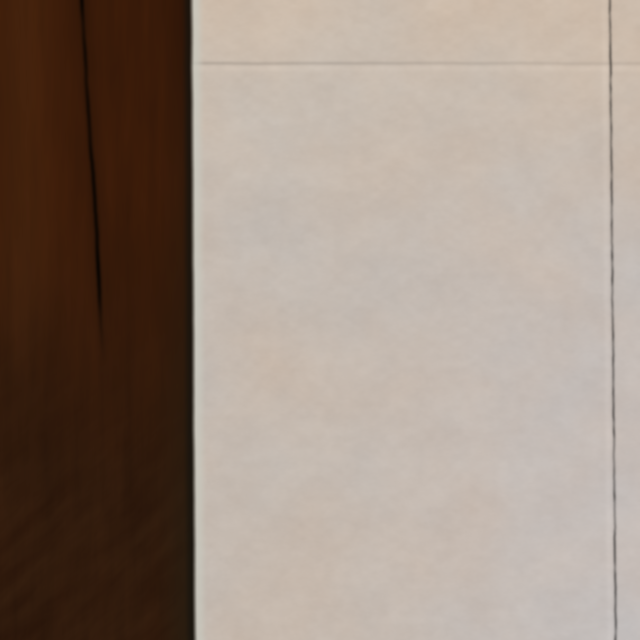
Write a three.js fragment shader that draws this texture.

```glsl
varying vec2 vUv;

float hash(vec2 p) {
  vec3 q = fract(vec3(p.xyx) * 0.1031);
  q += dot(q, q.yzx + 33.33);
  return fract((q.x + q.y) * q.z);
}

float noise(vec2 p) {
  vec2 cell = floor(p);
  vec2 f = fract(p);
  f = f * f * (3.0 - 2.0 * f);
  float low = mix(hash(cell), hash(cell + vec2(1.0, 0.0)), f.x);
  float high = mix(hash(cell + vec2(0.0, 1.0)), hash(cell + 1.0), f.x);
  return mix(low, high, f.y);
}

// Layered noise centred on zero
float fbm(vec2 p) {
  float sum = 0.0;
  float amplitude = 0.5;
  for (int i = 0; i < 5; i++) {
    sum += amplitude * (noise(p) - 0.5);
    p = mat2(0.8, 0.6, -0.6, 0.8) * p * 2.03 + 17.0;
    amplitude *= 0.5;
  }
  return sum;
}

// Soft line profile around a signed distance
float softLine(float d, float width) {
  return exp(-d * d / (width * width));
}

vec3 woodColor(vec2 uv, float edgeDistance) {
  vec3 upper = vec3(0.228, 0.106, 0.036);
  vec3 lower = vec3(0.180, 0.099, 0.047);
  vec3 color = mix(lower, upper, smoothstep(0.15, 0.75, uv.y));

  // Broad stains, vertical grain and slanted scuffs
  float stain = fbm(uv * vec2(14.0, 5.0) + 3.0);
  float grain = fbm(uv * vec2(75.0, 7.0) + 11.0);
  float scuff = fbm(vec2(uv.x + uv.y, (uv.y - uv.x) * 3.0) * 12.0);
  color *= 1.0 + 0.22 * stain + 0.18 * grain;
  color += vec3(0.05, 0.042, 0.025) * scuff * smoothstep(0.6, 0.1, uv.y);
  color += vec3(0.025, 0.022, 0.012) * softLine(uv.x - 0.035, 0.045) * smoothstep(0.2, 0.65, uv.y);

  // Crack running down the board
  float crackX = 0.128 + 0.060 * (1.0 - uv.y) + 0.005 * fbm(vec2(uv.y * 14.0, 2.0));
  float crackFade = smoothstep(0.42, 0.56, uv.y);
  float crackDepth = 0.42 + 0.35 * noise(vec2(uv.y * 24.0, 5.0));
  color *= 1.0 - crackDepth * crackFade * softLine(uv.x - crackX, 0.0038);
  color *= 1.0 - 0.12 * crackFade * softLine(uv.x - crackX, 0.017);

  // Cool shade beside the wall
  float shade = smoothstep(-0.065, -0.004, edgeDistance);
  vec3 shadeColor = mix(vec3(0.15, 0.125, 0.075), vec3(0.17, 0.075, 0.025), uv.y);
  color = mix(color, shadeColor, 0.55 * shade);
  return mix(color, vec3(0.085, 0.075, 0.055), 0.75 * smoothstep(-0.017, -0.003, edgeDistance));
}

vec3 wallColor(vec2 uv, float edgeDistance) {
  vec3 warm = vec3(0.805, 0.741, 0.675);
  vec3 middle = vec3(0.768, 0.725, 0.686);
  vec3 cool = vec3(0.772, 0.738, 0.718);
  vec3 color = mix(middle, warm, smoothstep(0.55, 1.0, uv.y) * (1.0 - 0.4 * uv.x));
  color = mix(color, cool, smoothstep(0.4, 1.0, uv.x) * smoothstep(0.95, 0.25, uv.y));

  // Cloudy tint, mottling and fine plaster tooth
  float tint = fbm(uv * 7.0 + 5.0);
  float mottle = fbm(vec2(uv.x * 16.0, uv.y * 22.0) + 9.0);
  float tooth = fbm(vec2(uv.x * 70.0, uv.y * 95.0) + 31.0);
  color += vec3(0.035, -0.005, -0.04) * tint;
  color += vec3(0.032, 0.038, 0.04) * mottle + 0.028 * tooth;

  // Horizontal seam with a pale lower lip
  float seamY = uv.y - 0.901 - 0.002 * fbm(vec2(uv.x * 15.0, 4.0));
  float seamStrength = 0.09 * mix(1.0, 0.55, smoothstep(0.3, 0.95, uv.x));
  color *= 1.0 - seamStrength * softLine(seamY, 0.0032);
  color += 0.018 * softLine(seamY + 0.008, 0.005);

  // Narrow vertical seam
  float seamX = uv.x - mix(0.962, 0.953, uv.y) - 0.002 * fbm(vec2(uv.y * 45.0, 8.0));
  float seamGap = 0.22 + 0.18 * noise(vec2(uv.y * 80.0, 1.0));
  color *= 1.0 - seamGap * softLine(seamX, 0.0027);
  color += 0.02 * softLine(seamX + 0.009, 0.005);

  // Pale border next to the wood
  float border = 1.0 - smoothstep(0.007, 0.022, edgeDistance);
  return mix(color, vec3(0.785, 0.785, 0.745), 0.7 * border);
}

void main() {
  float edgeX = mix(0.3035, 0.2985, vUv.y) + 0.0015 * fbm(vec2(vUv.y * 18.0, 6.0));
  float edgeDistance = vUv.x - edgeX;
  vec3 wood = woodColor(vUv, edgeDistance);
  vec3 wall = wallColor(vUv, edgeDistance);
  vec3 color = mix(wood, wall, smoothstep(-0.004, 0.006, edgeDistance));
  gl_FragColor = vec4(color, 1.0);
}
```
